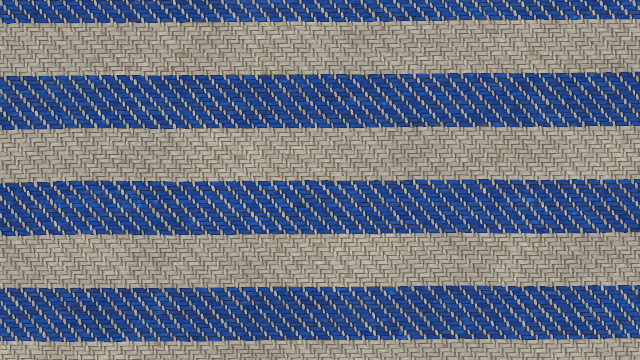
Reproduce this texture procedurally as a Shadertoy shader.

```glsl
const float STRIPE_PERIOD = 0.2955;   // one blue and one natural band
const float ROWS_PER_PERIOD = 24.0;
const float FIRST_BLUE_EDGE = 0.051;
const float STRIPE_TILT = 0.005;
const float WARP_PITCH = 0.0109;
const float TWILL_ENDS = 4.0;         // over one, under three

const vec3 BLUE_DEEP = vec3(0.10, 0.21, 0.49);
const vec3 BLUE_BRIGHT = vec3(0.18, 0.36, 0.66);
const vec3 BLUE_GAP = vec3(0.12, 0.16, 0.29);
const vec3 LINEN_DARK = vec3(0.63, 0.60, 0.545);
const vec3 LINEN_LIGHT = vec3(0.75, 0.73, 0.68);
const vec3 LINEN_GAP = vec3(0.41, 0.37, 0.32);
const vec3 WARP_LIGHT = vec3(0.73, 0.71, 0.66);
const vec3 FLECK_BROWN = vec3(0.43, 0.34, 0.25);

float hash(vec2 p) {
    vec3 q = fract(vec3(p.xyx) * 0.1031);
    q += dot(q, q.yzx + 33.33);
    return fract((q.x + q.y) * q.z);
}

float noise(vec2 p) {
    vec2 cell = floor(p);
    vec2 f = fract(p);
    f = f * f * (3.0 - 2.0 * f);
    float low = mix(hash(cell), hash(cell + vec2(1, 0)), f.x);
    float high = mix(hash(cell + vec2(0, 1)), hash(cell + vec2(1, 1)), f.x);
    return mix(low, high, f.y);
}

// Canvas position to thread units: x counts warp ends, y counts weft rows
vec2 threadSpace(vec2 p, float rowPitch) {
    vec2 drift = vec2(noise(p * 5.0 + 40.0), noise(p * vec2(4.0, 2.0))) - 0.5;
    vec2 jitter = vec2(noise(p * 45.0 + 9.0), noise(p * vec2(42.0, 60.0) + 70.0)) - 0.5;
    p += drift * vec2(0.008, 0.005) + jitter * vec2(0.003, 0.0025);
    p.y -= FIRST_BLUE_EDGE + STRIPE_TILT * p.x;
    return vec2(p.x / WARP_PITCH, p.y / rowPitch);
}

float blueRow(float row) {
    return 1.0 - step(0.5 * ROWS_PER_PERIOD, mod(row, ROWS_PER_PERIOD));
}

// Signed offset along the row to the nearest raised warp end
float offsetToTick(float x, float row) {
    return mod(x + row - 0.5 + 0.5 * TWILL_ENDS, TWILL_ENDS) - 0.5 * TWILL_ENDS;
}

float capsule(vec2 p, float halfLength, float radius) {
    return length(vec2(p.x, max(abs(p.y) - halfLength, 0.0))) - radius;
}

// Short upright warp loops, reaching a little into the rows above and below
float warpTicks(vec2 t, float soft) {
    float cover = 0.0;
    for (int k = -1; k <= 1; k++) {
        float row = floor(t.y) + float(k);
        float dx = offsetToTick(t.x, row);
        float seed = hash(vec2(floor(t.x - dx), row));
        vec2 local = vec2(dx, t.y - row - 0.5);
        local.x += 0.18 * local.y + 0.16 * (seed - 0.5);
        float d = capsule(local, 0.30, 0.25 + 0.12 * seed);
        cover = max(cover, 1.0 - smoothstep(-soft, soft, d));
    }
    return cover;
}

// Rounded weft yarn that sinks where it passes below a warp end
float weftBody(vec2 t, float row, float soft) {
    float halfWidth = 0.36 + 0.12 * noise(vec2(t.x * 0.35, row * 7.3));
    float across = abs(fract(t.y) - 0.5);
    float cover = 1.0 - smoothstep(halfWidth - soft, halfWidth + soft, across);
    float rise = smoothstep(0.25, 1.1, abs(offsetToTick(t.x, row)));
    return cover * mix(0.35, 1.0, rise);
}

vec3 weftColor(vec2 t, float row, float blue) {
    float strand = noise(vec2(t.x * 0.22, row * 5.7));
    float fibre = noise(vec2(t.x * 1.3, t.y * 3.5) + 20.0);
    float tone = clamp(0.65 * strand + 0.6 * fibre - 0.12, 0.0, 1.0);
    vec3 linen = mix(LINEN_DARK, LINEN_LIGHT, tone);
    vec3 dyed = mix(BLUE_DEEP, BLUE_BRIGHT, tone);
    // Occasional brown flecks in linen, pale slubs in blue
    float slub = smoothstep(0.87, 0.97, noise(vec2(t.x * 0.45, row * 3.1) + 90.0));
    linen = mix(linen, FLECK_BROWN, 0.4 * slub);
    dyed += vec3(0.02, 0.10, 0.14) * slub;
    return mix(linen, dyed, blue);
}

void mainImage(out vec4 fragColor, in vec2 fragCoord) {
    vec2 p = fragCoord / iResolution.y;
    float rowPitch = STRIPE_PERIOD / ROWS_PER_PERIOD;
    vec2 t = threadSpace(p, rowPitch);
    float row = floor(t.y);
    float blue = blueRow(row);
    float soft = clamp(0.6 / (iResolution.y * rowPitch), 0.05, 0.3);

    // Weft over shadowed gaps
    vec3 gap = mix(LINEN_GAP, BLUE_GAP, blue);
    vec3 color = mix(gap, weftColor(t, row, blue), weftBody(t, row, soft));

    // Warp loops with a soft shadow on one side
    float shadow = warpTicks(t - vec2(0.35, -0.12), soft + 0.1);
    color *= 1.0 - 0.22 * shadow;
    float warpTone = 0.86 + 0.24 * noise(t * vec2(0.9, 0.6) + 55.0);
    color = mix(color, WARP_LIGHT * warpTone, 0.88 * warpTicks(t, soft));

    // Uneven cloth surface and fine fibre grain
    color *= 0.96 + 0.08 * noise(p * 7.0 + 12.0);
    color *= 0.94 + 0.12 * noise(p * 260.0);
    fragColor = vec4(color, 1.0);
}
```
